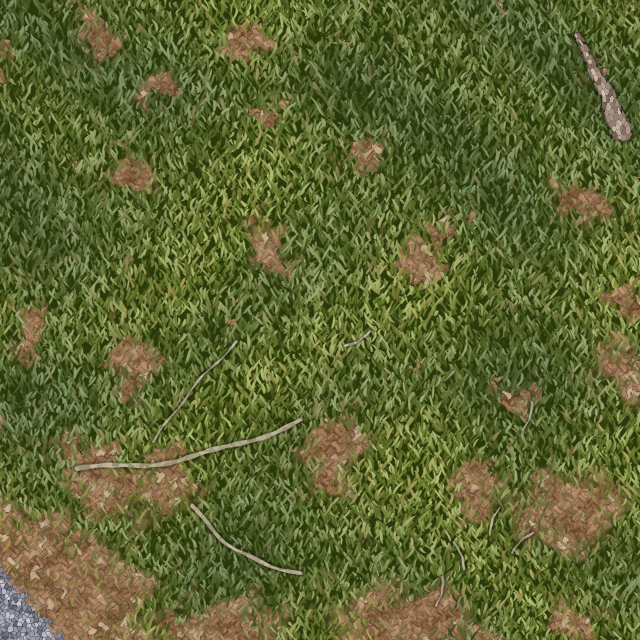
Give the GLSL for this texture, as a three.js fragment shader.

```glsl
varying vec2 vUv;

vec3 hash3(vec2 p) {
  vec3 q = fract(p.xyx * vec3(0.1031, 0.1030, 0.0973));
  q += dot(q, q.yzx + 33.33);
  return fract((q.xxy + q.yzz) * q.zyx);
}

// Cellular noise: x = gap to the cell border, y = random value of the cell
vec2 pebbles(vec2 p) {
  float nearest = 9.0, second = 9.0, id = 0.0;
  for (int j = -1; j <= 1; j++) for (int i = -1; i <= 1; i++) {
    vec2 cell = floor(p) + vec2(i, j);
    vec3 rnd = hash3(cell + 57.0);
    float d = length(cell + rnd.xy - p);
    second = min(second, max(d, nearest));
    if (d < nearest) { nearest = d; id = rnd.z; }
  }
  return vec2(second - nearest, id);
}

// Worn patches with thin surroundings, larger towards the bottom
float bareGround(vec2 p) {
  vec2 w = p + 0.013 * vec2(sin(p.y * 71.0 + 2.0 * sin(p.x * 47.0)),
                            sin(p.x * 63.0 + 2.0 * sin(p.y * 53.0)));
  w += 0.006 * sin(p.yx * 190.0 + 3.0 * sin(p * 130.0));
  float bare = smoothstep(0.27, 0.17, length(w * vec2(1.0, 1.1)));
  float reach = mix(0.5, 0.24, smoothstep(0.1, 0.5, p.y));
  for (int j = -1; j <= 1; j++) for (int i = -1; i <= 1; i++) {
    vec2 cell = floor(w * 6.0) + vec2(i, j);
    vec3 rnd = hash3(cell + 23.0);
    vec2 q = w * 6.0 - cell - rnd.xy;
    q.x += (rnd.x - 0.4) * q.y;
    float d = length(q * vec2(0.8 + 0.7 * rnd.y, 1.4 - 0.6 * rnd.y));
    bare = max(bare, smoothstep(1.7, 0.3, d / (reach * rnd.z + 0.01)));
  }
  return bare;
}

// Distance to a stroke from a to b, bowed sideways
float stroke(vec2 p, vec2 a, vec2 b, float bow) {
  vec2 along = b - a;
  float h = clamp(dot(p - a, along) / dot(along, along), 0.0, 1.0);
  vec2 side = normalize(vec2(-along.y, along.x));
  float wave = bow * sin(3.1416 * h) + 0.009 * length(along) * sin(h * 13.0);
  return length(p - a - along * h - side * wave);
}

vec3 soil(vec2 p, float bare) {
  vec2 wobble = p + 0.003 * sin(p.yx * 310.0);
  vec2 clod = pebbles(wobble * 85.0);
  vec2 crumb = pebbles(wobble * 190.0 + 7.0);
  float tone = 0.35 * clod.y + 0.5 * crumb.y + 0.15 * sin(p.x * 60.0 + 2.0 * sin(p.y * 75.0));
  vec3 dirt = mix(vec3(0.46, 0.32, 0.19), vec3(0.78, 0.63, 0.50), tone);
  dirt = mix(dirt, vec3(0.80, 0.72, 0.60), 0.8 * smoothstep(0.88, 0.96, clod.y));
  dirt *= 0.82 + 0.2 * smoothstep(0.0, 0.35, clod.x);
  return mix(vec3(0.165, 0.22, 0.045), dirt, smoothstep(0.08, 0.6, bare));
}

vec3 grass(vec2 p, vec3 color, float bare) {
  float patchy = sin(p.x * 9.0 + 2.0 * sin(p.y * 7.0)) * sin(p.y * 11.0 + 1.5 * sin(p.x * 8.0));
  float tuft = sin(p.x * 37.0 + 2.0 * sin(p.y * 29.0)) * sin(p.y * 33.0 + 2.0 * sin(p.x * 23.0));
  for (int layer = 0; layer < 6; layer++) {
    float depth = float(layer) / 5.0;
    vec2 grid = vec2(70.0, 52.0);
    vec2 g = p * grid + float(layer) * vec2(0.37, 0.61);
    for (int j = -1; j <= 1; j++) for (int i = -1; i <= 1; i++) {
      vec2 cell = floor(g) + vec2(i, j);
      vec3 place = hash3(cell + float(layer) * 91.0 + 11.0);
      vec3 look = hash3(cell + float(layer) * 67.0 + 305.0);
      vec2 q = (g - cell - place.xy) / grid;
      float t = q.y / mix(0.005, 0.0125, place.z);
      float lean = 1.6 * (look.x - 0.5) + 0.2 * sin(cell.x * 0.7 + cell.y * 0.5);
      float x = q.x - lean * q.y - (look.y - 0.5) * 0.009 * t * t;
      float width = mix(0.0013, 0.0024, look.z) * (1.0 - 0.7 * t * t);
      float cover = smoothstep(0.0014, -0.0012, abs(x) / sqrt(1.0 + lean * lean) - width);
      cover *= smoothstep(1.05, 0.65, abs(t));
      float sprout = fract(place.z * 7.3 + look.x);
      cover *= smoothstep(bare - 0.12, bare + 0.12, sprout + 0.08);

      // Blade tone, lit towards the tip, with some dry blades
      float tone = 0.95 * fract(look.y * 5.7 + place.x) + 0.14 * depth + 0.12 * t + 0.05;
      tone += 0.13 * tuft;
      vec3 blade = mix(vec3(0.16, 0.22, 0.035), vec3(0.34, 0.41, 0.155), smoothstep(0.0, 0.45, tone));
      blade = mix(blade, vec3(0.62, 0.67, 0.45), smoothstep(0.45, 1.15, tone));
      float dry = smoothstep(0.8, 1.0, look.z + 0.9 * bare);
      blade = mix(blade, vec3(0.49, 0.44, 0.26) * (0.7 + 0.45 * tone), 0.7 * dry);
      blade *= 1.0 + patchy * vec3(0.16, 0.12, 0.02);
      color = mix(color, blade, cover);
    }
  }
  return color;
}

void main() {
  vec2 p = vUv;
  float bare = bareGround(p);
  vec3 color = grass(p, soil(p, bare), bare);

  // Gravel in the lower left corner
  vec2 stone = pebbles(p * 150.0);
  vec3 gravel = mix(vec3(0.38, 0.40, 0.46), vec3(0.82, 0.82, 0.86), stone.y);
  gravel *= 0.65 + 0.35 * smoothstep(0.0, 0.3, stone.x);
  float edge = p.x + 0.9 * p.y + 0.025 * (stone.y - 0.5);
  color = mix(color, gravel, smoothstep(0.106, 0.094, edge));

  // Long twigs, thinned unevenly
  float twig = stroke(p, vec2(0.12, 0.268), vec2(0.47, 0.343), -0.02) - 0.0034;
  twig = min(twig, stroke(p, vec2(0.30, 0.21), vec2(0.47, 0.104), -0.022) - 0.0027);
  twig = min(twig, stroke(p, vec2(0.24, 0.31), vec2(0.37, 0.466), 0.006) - 0.0014);

  // Short scattered sticks
  for (int k = 0; k < 6; k++) {
    vec3 rnd = hash3(vec2(float(k) * 3.7 + 2.0, 41.0));
    vec2 start = vec2(0.4 + 0.55 * rnd.x, 0.08 + 0.45 * rnd.y);
    vec2 reach = 0.045 * vec2(cos(rnd.z * 6.3), sin(rnd.z * 6.3));
    twig = min(twig, stroke(p, start, start + reach, 0.004) - 0.0014);
  }
  twig += 0.0006 * sin(p.x * 140.0 + p.y * 90.0);
  color *= 1.0 - 0.3 * smoothstep(0.006, 0.0, twig);
  vec3 wood = mix(vec3(0.63, 0.58, 0.46), vec3(0.82, 0.78, 0.69), pebbles(p * 130.0).y);
  color = mix(color, wood, 0.9 * smoothstep(0.0014, -0.0012, twig));

  // Weathered log, tapering upwards
  vec2 bark = pebbles(p * vec2(150.0, 100.0) + 3.0);
  float girth = mix(0.018, 0.007, smoothstep(0.79, 0.95, p.y));
  float trunk = stroke(p, vec2(0.90, 0.945), vec2(0.972, 0.795), 0.003) - girth + 0.006 * bark.y;
  color *= 1.0 - 0.4 * smoothstep(0.008, 0.0, trunk);
  vec3 barkColor = mix(vec3(0.45, 0.37, 0.31), vec3(0.84, 0.76, 0.70), bark.y);
  barkColor *= 0.8 + 0.2 * smoothstep(0.0, 0.2, bark.x);
  color = mix(color, barkColor, smoothstep(0.0018, -0.0018, trunk));

  gl_FragColor = vec4(color, 1.0);
}
```
